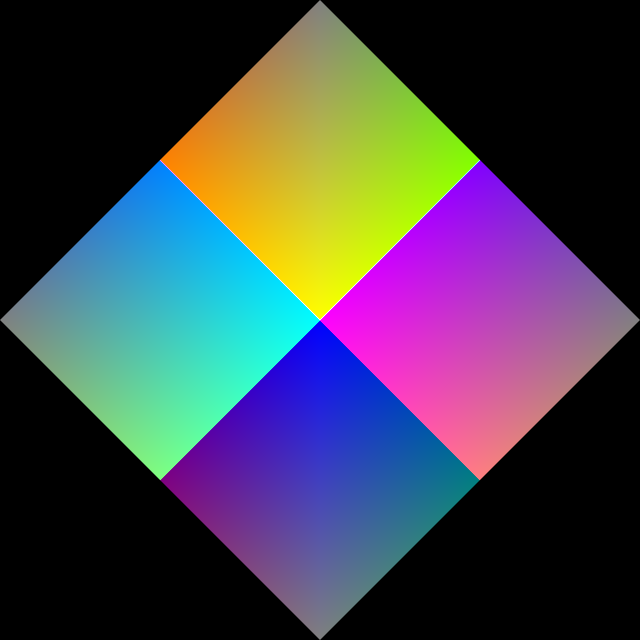
Reproduce this background procedurally as a Shadertoy shader.

```glsl
// A diamond of four smooth colour fields on black, with pale seams on the upper arms.
// Each channel is a linear ramp along a diagonal axis that wraps by one at the seams;
// the wraps overlap slightly, so the channels add up to a thin bright line there.

#define DIAMOND_RADIUS 1.0     // half diagonal, in half canvas units
#define SEAM_HALF_WIDTH 0.00195 // overlap of the channel wraps
#define RAMP_SLOPE 0.5         // channel change from centre to corner
#define BACKGROUND vec3(0.0)

// Antialiased coverage: 1 where the distance is positive, 0 where negative.
vec3 coverage(vec3 dist, float pixel) {
    return clamp(dist / pixel + 0.5, 0.0, 1.0);
}

// Red and green fall along the two diagonals; blue follows the smaller one.
vec3 wrappedRamps(vec2 diagonal, float pixel) {
    float lowest = min(diagonal.x, diagonal.y);
    vec3 ramps = RAMP_SLOPE * vec3(-diagonal, lowest);
    vec3 wraps = coverage(SEAM_HALF_WIDTH + vec3(diagonal, -lowest), pixel);
    return clamp(ramps + wraps, 0.0, 1.0);
}

void mainImage(out vec4 fragColor, in vec2 fragCoord) {
    // Centred coordinates, -1 to 1 across the shorter side
    float side = min(iResolution.x, iResolution.y);
    vec2 p = (2.0 * fragCoord - iResolution.xy) / side;

    // Diagonal axes, scaled to reach 1 on the diamond's edge
    vec2 diagonal = vec2(p.x + p.y, p.y - p.x) / DIAMOND_RADIUS;
    float pixel = 2.0 / (side * DIAMOND_RADIUS);

    // Colour fields, cut out by the diamond
    float edgeDistance = 1.0 - max(abs(diagonal.x), abs(diagonal.y));
    vec3 inside = coverage(vec3(edgeDistance), pixel);
    vec3 color = mix(BACKGROUND, wrappedRamps(diagonal, pixel), inside);

    fragColor = vec4(color, 1.0);
}
```
